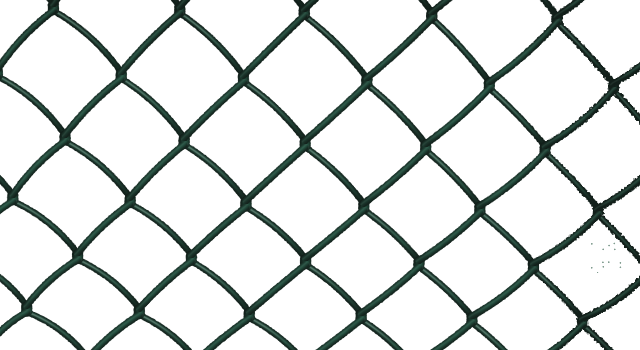
Reproduce this pattern procedurally as a WebGL 1 fragment shader.

```glsl
precision highp float;
uniform vec2 u_resolution;

// Lengths are fractions of the canvas width, y runs downward
const vec2 ORIGIN = vec2(0.4766, 0.2250);   // a knot near the middle
const vec2 HALF_STEP = vec2(0.0938, 0.0971);
const float ROW_SHRINK = 0.00234;           // columns narrow toward the bottom
const float ROW_SQUEEZE = 0.0026;           // rows get closer toward the bottom
const float TILT = 0.0021;
const float KNOT_JITTER = 0.0014;
const float FALL_RADIUS = 0.0050;           // wires running down-right
const float RISE_RADIUS = 0.0056;           // wires running down-left
const float KNOT_RADIUS = 0.0088;
const float KNOT_HALF = 0.0050;
const vec2 FALL_BULGE = vec2(0.0090, 0.0010);   // at left and right edge
const vec2 RISE_BULGE = vec2(-0.0060, 0.0070);
const vec2 DUST_CENTER = vec2(0.948, 0.394);
const float DUST_CELL = 0.009;

const vec3 PAPER = vec3(1.0);
const vec3 SHADE = vec3(0.07, 0.12, 0.10);
const vec3 BODY = vec3(0.12, 0.23, 0.19);
const vec3 LIT = vec3(0.15, 0.34, 0.27);
const vec3 GLINT = vec3(0.50, 0.61, 0.56);

vec2 hash2(vec2 p) {
  vec3 q = fract(p.xyx * vec3(0.1031, 0.1030, 0.0973));
  q += dot(q, q.yzx + 33.33);
  return fract((q.xx + q.yz) * q.zy);
}

float gradAt(vec2 cell, vec2 offset) {
  return dot(hash2(cell) * 2.0 - 1.0, offset);
}

float gradientNoise(vec2 p) {
  vec2 i = floor(p), f = fract(p);
  vec2 w = f * f * f * (f * (f * 6.0 - 15.0) + 10.0);
  vec2 e = vec2(1.0, 0.0);
  return mix(mix(gradAt(i, f), gradAt(i + e, f - e), w.x),
             mix(gradAt(i + e.yx, f - e.yx), gradAt(i + 1.0, f - 1.0), w.x), w.y);
}

// Diagonal lattice index to canvas, with perspective
vec2 knotAt(vec2 id) {
  float u = id.x - id.y, v = id.x + id.y;
  vec2 p = vec2(u * (HALF_STEP.x - ROW_SHRINK * v),
                v * (HALF_STEP.y - ROW_SQUEEZE * v) + TILT * u);
  return ORIGIN + p + (hash2(id + 50.0) - 0.5) * 2.0 * KNOT_JITTER;
}

// Inverse of the perspective by fixed-point steps
vec2 latticeAt(vec2 p) {
  vec2 q = p - ORIGIN;
  float u = 0.0, v = q.y / HALF_STEP.y;
  for (int i = 0; i < 4; i++) {
    u = q.x / (HALF_STEP.x - ROW_SHRINK * v);
    v = (q.y - TILT * u) / (HALF_STEP.y - ROW_SQUEEZE * v);
  }
  return vec2(u + v, v - u) * 0.5;
}

// Bowed strand: distance to its surface, position across (-1..1), position along
vec3 strand(vec2 p, vec2 a, vec2 b, vec2 bulge, float radius) {
  a.y += KNOT_HALF;
  b.y -= KNOT_HALF;
  vec2 chord = b - a;
  float len = length(chord);
  vec2 dir = chord / len;
  float along = dot(p - a, dir);
  float t = clamp(along / len, 0.0, 1.0);
  float bow = mix(bulge.x, bulge.y, 0.5 * (a.x + b.x)) * 4.0 * t * (1.0 - t);
  float across = dot(p - a, vec2(dir.y, -dir.x)) - bow;
  return vec3(length(vec2(along - t * len, across)) - radius, across / radius, t);
}

vec3 nearer(vec3 a, vec3 b) { return a.x < b.x ? a : b; }

float band(float x, float center, float width) {
  float d = (x - center) / width;
  return exp(-d * d);
}

void main() {
  float px = 1.0 / u_resolution.x;
  vec2 p = vec2(gl_FragCoord.x, u_resolution.y - gl_FragCoord.y) * px;

  // Nearest strand of each direction and nearest knot
  vec3 fall = vec3(9.0), rise = vec3(9.0), knot = vec3(9.0);
  vec2 base = floor(latticeAt(p) + 0.5);
  for (int j = -1; j <= 1; j++) {
    for (int i = -1; i <= 1; i++) {
      vec2 id = base + vec2(float(i), float(j));
      vec2 k = knotAt(id);
      fall = nearer(fall, strand(p, k, knotAt(id + vec2(1.0, 0.0)), FALL_BULGE, FALL_RADIUS));
      rise = nearer(rise, strand(p, k, knotAt(id + vec2(0.0, 1.0)), RISE_BULGE, RISE_RADIUS));
      vec2 q = p - k;
      float core = length(vec2(q.x, q.y - clamp(q.y, -0.6 * KNOT_HALF, 0.6 * KNOT_HALF)));
      knot = nearer(knot, vec3(core - KNOT_RADIUS, q / KNOT_RADIUS));
    }
  }

  // Ragged edges and darker coating toward the right
  float worn = smoothstep(0.78, 0.98, p.x);
  float rough = gradientNoise(p * 260.0) * mix(0.0010, 0.0042, worn);
  float mottle = gradientNoise(p * 120.0) * 0.35 + gradientNoise(p * 18.0) * 0.25;
  float gloom = 0.45 * worn + 0.2 * smoothstep(0.12, 0.0, p.y);

  // Dust specks
  vec2 cell = floor(p / DUST_CELL);
  vec2 seed = hash2(cell + 7.0);
  float speck = length(p - (cell + 0.25 + 0.5 * seed) * DUST_CELL);
  float dusty = step(0.8, seed.x) * step(length(p - DUST_CENTER), 0.035);
  vec3 color = mix(PAPER, GLINT, dusty * (1.0 - smoothstep(0.0005, 0.0005 + px, speck)));

  // Down-right strands: bright near the upper end, shadowed at the lower end
  float light = band(fall.y, 0.1, 0.65) * (1.0 - 0.75 * smoothstep(0.6, 1.0, fall.z));
  vec3 tone = mix(SHADE, mix(BODY, LIT, 0.5 + mottle), clamp(light - gloom, 0.0, 1.0));
  float shine = band(fall.y, 0.1, 0.3) * band(fall.z, 0.12, 0.4) * (1.0 - 0.6 * worn);
  tone = mix(tone, GLINT, 0.55 * shine);
  color = mix(color, tone, 1.0 - smoothstep(-0.7 * px, 0.7 * px, fall.x + rough));

  // Knots: dark rim, lit toward the lower right
  light = band(length(knot.yz - vec2(0.2, 0.1)), 0.0, 0.7);
  tone = mix(SHADE, LIT, clamp(0.9 * light + 0.5 * mottle - gloom, 0.0, 1.0));
  tone = mix(tone, GLINT, 0.5 * band(length(knot.yz - vec2(0.35, 0.55)), 0.0, 0.28));
  color = mix(color, tone, 1.0 - smoothstep(-0.7 * px, 0.7 * px, knot.x + rough));

  // Down-left strands on top
  light = band(rise.y, -0.2, 0.75) * (1.0 - 0.5 * smoothstep(0.75, 1.0, rise.z));
  tone = mix(SHADE, mix(BODY, LIT, 0.7 + mottle), clamp(light - gloom, 0.0, 1.0));
  tone = mix(tone, GLINT, 0.12 * band(rise.y, -0.3, 0.25));
  color = mix(color, tone, 1.0 - smoothstep(-0.7 * px, 0.7 * px, rise.x + rough));

  gl_FragColor = vec4(color, 1.0);
}
```
